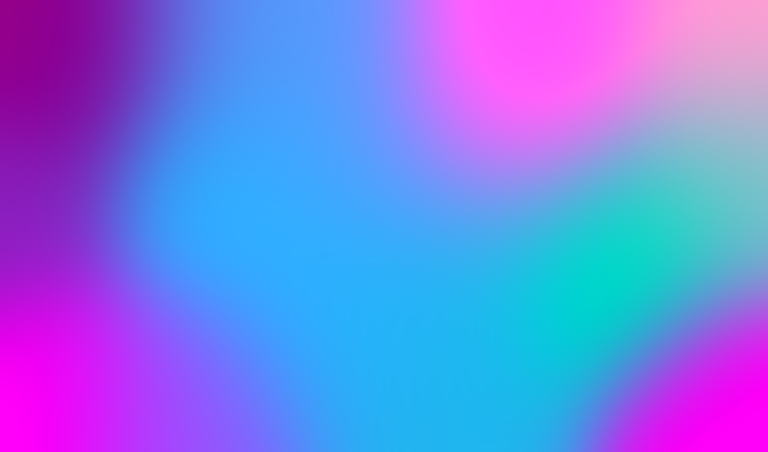
Give the GLSL for this background, as a WebGL 2 fragment shader.

```glsl
#version 300 es
precision highp float;

// A soft mesh gradient: plum, violet and magenta on the left, azure in the
// middle, hot pink above, teal and magenta on the right. Each colour has a
// Gaussian weight around its centre; the weighted average blends them all.

#define ASPECT 1.695
#define SHARPNESS 16.0
#define PLUM vec3(0.64, -0.02, 0.49)
#define PURPLE vec3(0.50, -0.08, 0.58)
#define VIOLET vec3(0.53, 0.13, 0.75)
#define MAGENTA vec3(1.05, -0.07, 0.98)
#define AZURE vec3(0.14, 0.71, 1.01)
#define CERULEAN vec3(0.12, 0.71, 0.93)
#define PERIWINKLE vec3(0.32, 0.62, 1.00)
#define TEAL vec3(-0.20, 0.95, 0.74)
#define HOT_PINK vec3(1.16, 0.31, 1.00)
#define ROSE vec3(1.03, 0.61, 0.83)

uniform vec2 u_resolution;
out vec4 fragColor;

// Weighted colour in rgb, the weight itself in a.
vec4 glow(vec2 p, vec2 centre, vec3 colour) {
  vec2 d = p - centre;
  return vec4(colour, 1.0) * exp(-SHARPNESS * dot(d, d));
}

void main() {
  // Height runs from 0 to 1, width from 0 to ASPECT.
  vec2 p = gl_FragCoord.xy / u_resolution * vec2(ASPECT, 1.0);
  vec4 sum = vec4(0.0);

  // Left edge, top to bottom
  sum += glow(p, vec2(0.02, 0.98), PLUM);
  sum += glow(p, vec2(0.17, 0.93), PURPLE);
  sum += glow(p, vec2(-0.04, 0.55), VIOLET);
  sum += glow(p, vec2(0.05, 0.07), MAGENTA);
  sum += glow(p, vec2(0.42, 0.06), mix(MAGENTA, AZURE, 0.5));

  // Blue body
  sum += glow(p, vec2(0.48, 0.96), mix(PERIWINKLE, VIOLET, 0.1));
  sum += glow(p, vec2(0.69, 0.96), PERIWINKLE);
  sum += glow(p, vec2(0.78, 0.68), PERIWINKLE);
  sum += glow(p, vec2(0.53, 0.60), AZURE);
  sum += glow(p, vec2(0.75, 0.30), AZURE);
  sum += glow(p, vec2(1.00, 0.42), mix(AZURE, CERULEAN, 0.7));
  sum += glow(p, vec2(0.95, 0.10), CERULEAN);

  // Pink top and the right side
  sum += glow(p, vec2(1.15, 0.98), HOT_PINK);
  sum += glow(p, vec2(1.13, 0.74), HOT_PINK);
  sum += glow(p, vec2(1.65, 0.93), ROSE);
  sum += glow(p, vec2(1.66, 0.60), mix(TEAL, ROSE, 0.53));
  sum += glow(p, vec2(1.34, 0.43), TEAL);
  sum += glow(p, vec2(1.65, 0.08), MAGENTA);

  fragColor = vec4(clamp(sum.rgb / sum.a, 0.0, 1.0), 1.0);
}
```
